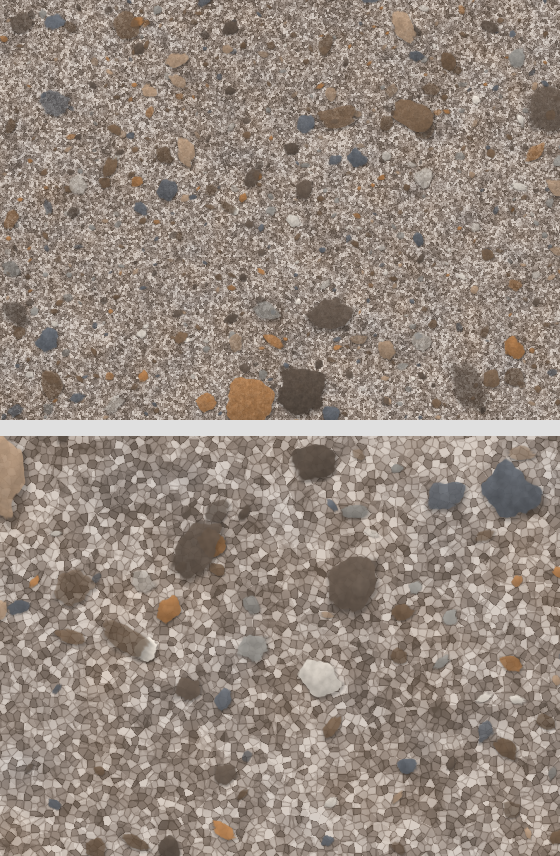
Top: the whole. Bottom: its middle third, enlarged.
This texture is drawn by a Shadertoy shader. Its source:

```glsl
vec2 hash22(vec2 p) {
    vec3 a = fract(vec3(p.xyx) * vec3(0.1031, 0.1030, 0.0973));
    a += dot(a, a.yzx + 33.33);
    return fract((a.xx + a.yz) * a.zy);
}

float gradientNoise(vec2 p) {
    vec2 i = floor(p), f = fract(p);
    vec2 u = f * f * f * (f * (f * 6.0 - 15.0) + 10.0);
    vec2 e = vec2(0.0, 1.0);
    float a = dot(hash22(i + e.xx) * 2.0 - 1.0, f - e.xx);
    float b = dot(hash22(i + e.yx) * 2.0 - 1.0, f - e.yx);
    float c = dot(hash22(i + e.xy) * 2.0 - 1.0, f - e.xy);
    float d = dot(hash22(i + e.yy) * 2.0 - 1.0, f - e.yy);
    return mix(mix(a, b, u.x), mix(c, d, u.x), u.y);
}

float fbm(vec2 p) {
    float sum = 0.0, amp = 1.0;
    for (int i = 0; i < 4; i++) {
        sum += amp * gradientNoise(p);
        p = mat2(1.6, 1.2, -1.2, 1.6) * p + 7.3;
        amp *= 0.55;
    }
    return sum;
}

// Cellular grains: x = gap width to the next grain, y = random tone
vec2 grains(vec2 p) {
    vec2 cell = floor(p);
    float nearest = 8.0, second = 8.0, tone = 0.0;
    for (int j = -1; j <= 1; j++)
    for (int i = -1; i <= 1; i++) {
        vec2 id = cell + vec2(i, j);
        float d = length(id + hash22(id) - p);
        if (d < nearest) {
            second = nearest;
            nearest = d;
            tone = hash22(id + 57.1).x;
        } else second = min(second, d);
    }
    return vec2(second - nearest, tone);
}

vec3 sandRamp(float tone) {
    vec3 dark = vec3(0.37, 0.32, 0.28);
    vec3 mid = vec3(0.575, 0.520, 0.480);
    vec3 pale = vec3(0.84, 0.80, 0.765);
    tone = clamp(tone, 0.0, 1.0) * 2.0;
    return tone < 1.0 ? mix(dark, mid, tone) : mix(mid, pale, tone - 1.0);
}

vec3 sand(vec2 p) {
    vec2 fine = grains(p * 175.0);
    vec2 coarse = grains(p * 95.0 + 40.0);
    float tone = 0.61 + 0.72 * (fine.y - 0.5) + 0.28 * (coarse.y - 0.5);
    tone += 0.17 * fbm(p * 7.0) + 0.16 * gradientNoise(p * 60.0);
    tone -= 0.26 * (1.0 - smoothstep(0.0, 0.3, fine.x));
    vec3 warmth = vec3(0.02, 0.0, -0.02) * fbm(p * 12.0 + 20.0);
    return sandRamp(tone) + warmth;
}

vec3 stoneColor(float pick) {
    vec3 brown = vec3(0.45, 0.36, 0.28), umber = vec3(0.37, 0.32, 0.28);
    vec3 ochre = vec3(0.67, 0.47, 0.29), tan_ = vec3(0.68, 0.57, 0.47);
    vec3 slate = vec3(0.37, 0.39, 0.42), grey = vec3(0.58, 0.57, 0.55);
    vec3 chalk = vec3(0.85, 0.82, 0.78);
    if (pick < 0.27) return brown;
    if (pick < 0.41) return umber;
    if (pick < 0.53) return ochre;
    if (pick < 0.66) return tan_;
    if (pick < 0.79) return slate;
    return pick < 0.91 ? grey : chalk;
}

// Signed distance to a lumpy ellipse
float pebbleDistance(vec2 q, float radius, float aspect, float seed) {
    vec2 s = q / (radius * vec2(1.2, 1.2 * aspect));
    float lump = gradientNoise(s * 1.1 + seed) + 0.3 * gradientNoise(s * 3.5 + seed);
    return (length(s) - 1.0 + 0.5 * lump) * radius * aspect;
}

vec3 scatterPebbles(vec3 ground, vec2 p, float spacing, float density, float seed, float px) {
    vec2 cell = floor(p / spacing);
    for (int j = -1; j <= 1; j++)
    for (int i = -1; i <= 1; i++) {
        vec2 id = cell + vec2(i, j) + seed;
        vec2 kind = hash22(id), place = hash22(id + 31.7);
        vec2 form = hash22(id + 73.3), look = hash22(id + 119.9);
        if (kind.x > density) continue;
        vec2 q = p - (id - seed + 0.2 + 0.6 * place) * spacing;
        float angle = (kind.y - 0.5) * 2.6;
        float c = cos(angle), s = sin(angle);
        mat2 turn = mat2(c, -s, s, c);
        float radius = spacing * mix(0.12, 0.31, form.x * form.x);
        float aspect = mix(0.45, 0.95, form.y);
        float shapeSeed = 90.0 * look.y;
        float d = pebbleDistance(turn * q, radius, aspect, shapeSeed);
        float drop = pebbleDistance(turn * (q + vec2(-0.05, 0.12) * radius), radius, aspect, shapeSeed);
        // Contact shadow, then the mottled stone with some grit on it
        ground *= 1.0 - 0.28 * smoothstep(0.22 * radius, -0.1 * radius, drop);
        float mottle = 0.13 * fbm(q * 70.0 + shapeSeed) + 0.10 * gradientNoise(p * 190.0);
        float bevel = 0.10 * clamp(q.y / radius, -1.0, 1.0);
        vec3 stone = stoneColor(look.x) * (1.0 + mottle + bevel + 0.2 * (place.x - 0.5));
        float grit = 0.08 + 0.5 * look.y * look.y;
        float cover = 1.0 - smoothstep(-px, px, d);
        ground = mix(ground, mix(stone, ground, grit), cover);
    }
    return ground;
}

void mainImage(out vec4 fragColor, in vec2 fragCoord) {
    vec2 p = fragCoord / iResolution.y;
    float px = 0.8 / iResolution.y;
    vec3 color = sand(p);
    color = scatterPebbles(color, p, 0.030, 0.36, 11.0, px);
    color = scatterPebbles(color, p, 0.075, 0.42, 205.0, px);
    color = scatterPebbles(color, p, 0.170, 0.34, 418.0, px);
    fragColor = vec4(clamp(color, 0.0, 1.0), 1.0);
}
```
